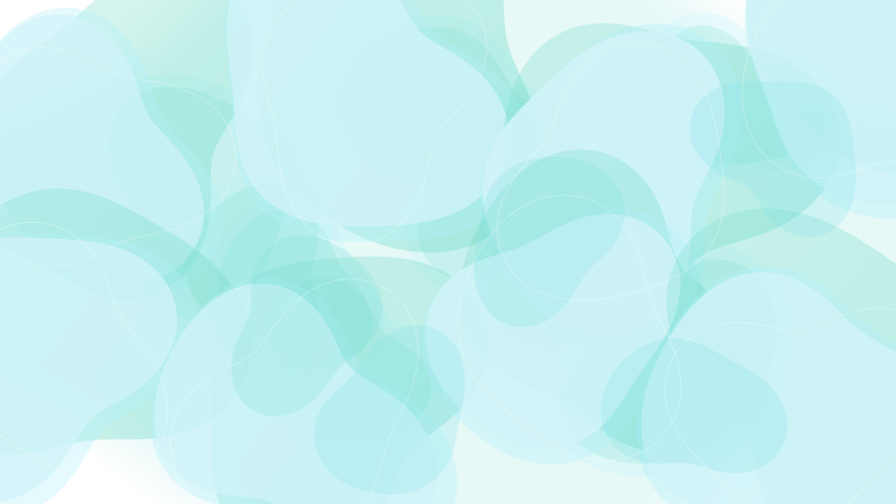
A WebGL 2 fragment shader for this background:

```glsl
#version 300 es
precision highp float;
// Overlapping translucent blobs in mint and pale cyan on a white ground.
// Each blob is a circle whose radius is bent by two low harmonics; motifs of
// a mint blob, a cyan halo, a cyan core and a hairline sit on a loose grid.

#define MOTIF_COUNT 8
#define SMALL_COUNT 9
#define ACCENT_COUNT 5
#define MINT_RADIUS 0.285
#define CORE_RADIUS 0.245
#define SMALL_RADIUS 0.16
#define LINE_WIDTH 0.0013
#define LINE_ALPHA 0.38
#define MINT_ALPHA 0.33

uniform vec2 u_resolution;
out vec4 outColor;

const vec3 WHITE = vec3(1.0);
const vec3 WASH = vec3(0.90, 0.975, 0.97);
const vec3 MINT = vec3(0.45, 0.86, 0.78);
const vec3 CORE = vec3(0.82, 0.955, 0.975);
const vec3 HALO = vec3(0.70, 0.94, 0.98);
const vec3 AQUA = vec3(0.50, 0.88, 0.92);

float hash(float n) {
    return fract(sin(n * 127.1 + 3.7) * 43758.5);
}

// Approximate signed distance to a wavy blob, negative inside.
float blob(vec2 p, float radius, float seed) {
    float angle = atan(p.y, p.x);
    float phase2 = 6.2832 * hash(seed);
    float phase3 = 6.2832 * hash(seed + 0.37);
    float amp2 = 0.14 + 0.10 * hash(seed + 0.71);
    float amp3 = 0.08 + 0.07 * hash(seed + 0.93);
    float edge = 1.0 + amp2 * cos(2.0 * angle + phase2)
                     + amp3 * cos(3.0 * angle + phase3);
    float slope = -2.0 * amp2 * sin(2.0 * angle + phase2)
                  - 3.0 * amp3 * sin(3.0 * angle + phase3);
    return (length(p) - radius * edge) / sqrt(1.0 + slope * slope / (edge * edge));
}

// Antialiased coverage of a signed distance.
float cover(float d) {
    float pixel = 1.0 / u_resolution.y;
    return 1.0 - smoothstep(-0.75 * pixel, 0.75 * pixel, d);
}

// Hairline along a contour, dimmed when thinner than a pixel.
float hairline(float d) {
    float pixel = 1.0 / u_resolution.y;
    float width = max(LINE_WIDTH, 0.7 * pixel);
    return cover(abs(d) - 0.5 * width) * LINE_WIDTH / width;
}

// Evenly spread points that keep clear of the corners.
vec2 scatter(float i, float aspect) {
    vec2 q = fract(vec2(0.618, 0.755) * i + vec2(0.21, 0.38));
    return vec2(aspect * mix(0.18, 0.88, q.x), mix(0.16, 0.86, q.y));
}

// Staggered grid, four columns by two rows, the upper row first.
vec2 motifCentre(float i, float aspect) {
    float column = mod(i, 4.0);
    float row = floor(i / 4.0);
    float zigzag = 1.0 - 2.0 * mod(column, 2.0);
    vec2 jitter = vec2(hash(i + 11.0), hash(i + 23.0)) - 0.5;
    float x = aspect * (0.06 + 0.29 * column + 0.03 * (1.0 - 2.0 * row));
    float y = mix(0.74, 0.25, row) + 0.07 * zigzag * (2.0 * row - 1.0);
    return vec2(x, y) + 0.07 * jitter;
}

void main() {
    vec2 p = gl_FragCoord.xy / u_resolution.y;
    float aspect = u_resolution.x / u_resolution.y;

    // Pale wash that fades to white in the corners
    vec2 q = 2.0 * gl_FragCoord.xy / u_resolution - 1.0;
    vec3 color = mix(WASH, WHITE, smoothstep(0.4, 0.7, abs(q.x * q.y)));

    // Faint small blobs behind, each with a thin rim
    for (int k = 0; k < SMALL_COUNT; k++) {
        float i = float(k);
        vec2 local = p - scatter(i, aspect);
        float d = blob(local, SMALL_RADIUS * (0.85 + 0.5 * hash(i + 40.0)), i + 50.0);
        color = mix(color, HALO, 0.18 * cover(d - 0.025));
        color = mix(color, MINT, 0.20 * cover(d));
    }

    // Main motifs
    for (int k = 0; k < MOTIF_COUNT; k++) {
        float i = float(k);
        vec2 local = p - motifCentre(i, aspect);
        float size = 0.92 + 0.2 * hash(i + 60.0);

        vec2 mintLocal = local - vec2(0.09, 0.05);
        float mint = blob(mintLocal, MINT_RADIUS * size, i + 70.0);
        float fade = clamp(0.5 + 1.3 * dot(mintLocal, vec2(0.8, -0.6)), 0.0, 1.0);
        color = mix(color, MINT, MINT_ALPHA * mix(0.8, 1.2, fade) * cover(mint));

        float core = blob(local, CORE_RADIUS * size, i + 80.0);
        float halo = blob(local - vec2(0.015, -0.01), (CORE_RADIUS + 0.02) * size, i + 80.0);
        color = mix(color, HALO, 0.35 * cover(halo));
        color = mix(color, CORE, mix(0.65, 0.88, hash(i + 90.0)) * cover(core));
    }

    // Aqua accents on top
    for (int k = 0; k < ACCENT_COUNT; k++) {
        float i = float(k);
        float d = blob(p - scatter(i + 3.5, aspect), 0.95 * SMALL_RADIUS, i + 100.0);
        color = mix(color, mix(AQUA, MINT, hash(i + 110.0)), 0.23 * cover(d));
    }

    // White hairlines winding through the motifs
    for (int k = 0; k < MOTIF_COUNT; k++) {
        float i = float(k);
        float d = blob(p - motifCentre(i, aspect) - vec2(0.03, 0.0), 0.23, i + 120.0);
        color = mix(color, WHITE, LINE_ALPHA * hairline(d));
    }

    outColor = vec4(color, 1.0);
}
```
